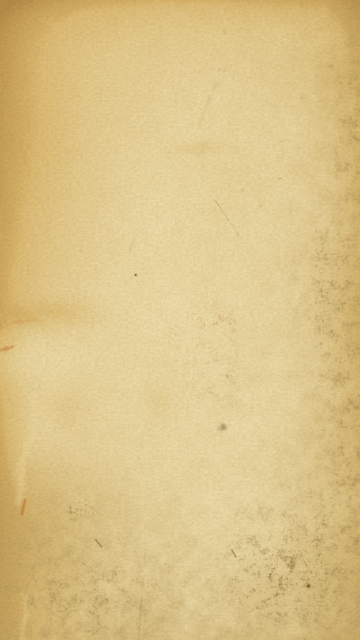
A Shadertoy shader for this texture:

```glsl
// Aged parchment: cream sheet with browned edges, water stains, speckles and creases.
#define CREAM vec3(0.908, 0.842, 0.645)
#define GOLD vec3(0.835, 0.695, 0.405)
#define BROWN vec3(0.660, 0.495, 0.235)
#define DULL vec3(0.755, 0.650, 0.410)
#define DUST vec3(0.430, 0.330, 0.150)
#define RUST vec3(0.720, 0.390, 0.120)
#define PALE vec3(0.915, 0.835, 0.610)
#define GRAIN 0.055
#define MOTTLE 0.13
#define DOTS 30

vec2 hash2(vec2 p) {
    vec3 h = fract(p.xyx * vec3(0.1031, 0.1030, 0.0973));
    h += dot(h, h.yzx + 33.33);
    return fract((h.xx + h.yz) * h.zy);
}

float corner(vec2 cell, vec2 offset) {
    return dot(hash2(cell) * 2.0 - 1.0, offset);
}

float gradientNoise(vec2 p) {
    vec2 i = floor(p), f = fract(p);
    vec2 w = f * f * f * (f * (f * 6.0 - 15.0) + 10.0);
    vec2 e = vec2(1.0, 0.0);
    return mix(mix(corner(i, f), corner(i + e, f - e), w.x),
               mix(corner(i + e.yx, f - e.yx), corner(i + 1.0, f - 1.0), w.x), w.y);
}

float fbm(vec2 p) {
    float sum = 0.0, amp = 1.0;
    for (int i = 0; i < 5; i++) {
        sum += amp * gradientNoise(p);
        p = mat2(1.6, 1.2, -1.2, 1.6) * p + 7.3;
        amp *= 0.6;
    }
    return sum;
}

// Soft elliptical patch, 1 at its centre
float blot(vec2 p, vec2 centre, vec2 size) {
    vec2 d = (p - centre) / size;
    return exp(-dot(d, d));
}

// Smooth line from a to b
float stroke(vec2 p, vec2 a, vec2 b, float width) {
    vec2 ab = b - a;
    float t = clamp(dot(p - a, ab) / dot(ab, ab), 0.0, 1.0);
    float d = length(p - a - ab * t) / width;
    return exp(-d * d);
}

void mainImage(out vec4 fragColor, in vec2 fragCoord) {
    vec2 p = fragCoord / iResolution.x;
    float top = iResolution.y / iResolution.x - p.y;
    float cloud = fbm(p * 4.0);
    float fine = fbm(p * 24.0 + 40.0);
    vec2 q = p + 0.03 * vec2(cloud, fbm(p * 5.0 + 21.0)) + 0.008 * fine;

    // Browning that creeps in from the four sides
    float age = 1.0 * exp(-max(q.x, 0.0) / 0.14) + 0.85 * exp(-max(1.0 - q.x, 0.0) / 0.10)
              + 0.55 * exp(-top / 0.06) + 0.36 * exp(-top / 0.40) + 0.30 * exp(-p.y / 0.16);
    age += 0.35 * blot(q, vec2(0.08, 0.28), vec2(0.22, 0.25));
    age += 0.25 * blot(q, vec2(0.12, 1.38), vec2(0.18, 0.32));

    // Water stains
    age += 0.38 * blot(q, vec2(0.15, 0.90), vec2(0.11, 0.045));
    age += 0.28 * blot(q, vec2(0.17, 0.64), vec2(0.05));
    age += 0.20 * blot(q, vec2(0.44, 0.655), vec2(0.05));
    age += 0.25 * blot(q, vec2(0.55, 1.37), vec2(0.08, 0.016));
    age += MOTTLE * cloud + 0.08 * fine;

    // Bleached patch at the left
    float bleach = blot(q, vec2(0.11, 0.78), vec2(0.14, 0.07))
                 + 0.8 * blot(q, vec2(0.12, 0.60), vec2(0.09, 0.13));
    age = max(age * (1.0 - 0.7 * min(bleach, 1.0)), 0.0);
    vec3 col = mix(CREAM, GOLD, min(age, 1.0));
    col = mix(col, BROWN, clamp(age - 0.85, 0.0, 0.8));

    // Grey-brown soiling along the foot and the right side
    float soil = 0.55 * exp(-p.y / 0.25) + 0.5 * exp(-(1.0 - p.x) / 0.14)
               + 0.35 * blot(q, vec2(0.10, 0.25), vec2(0.22, 0.22));
    col = mix(col, DULL, clamp(soil * (0.75 + 0.5 * cloud + 0.5 * fine), 0.0, 0.8));

    // Dirt speckles gathered in worn zones
    float zone = blot(q, vec2(0.80, 0.20), vec2(0.15, 0.16))
               + blot(q, vec2(0.22, 0.366), vec2(0.045, 0.035))
               + 0.55 * blot(q, vec2(0.25, 0.13), vec2(0.22, 0.13))
               + 0.5 * blot(q, vec2(0.91, 0.98), vec2(0.07, 0.18))
               + 0.5 * blot(q, vec2(1.0, 0.60), vec2(0.10, 0.40))
               + 0.5 * blot(q, vec2(1.0, 1.40), vec2(0.07, 0.22))
               + 0.3 * blot(q, vec2(0.60, 0.72), vec2(0.09));
    float speck = 0.8 * gradientNoise(p * 145.0) + 0.6 * gradientNoise(p * 70.0) + 0.7 * fine;
    col = mix(col, DUST, 0.6 * min(zone, 1.0) * smoothstep(0.0, 1.0, speck + 0.1));

    // Rust-coloured foxing
    float fox = 0.8 * blot(q, vec2(0.57, 0.87), vec2(0.11, 0.06)) * smoothstep(0.1, 0.9, speck);
    fox += 0.7 * blot(q, vec2(0.606, 0.90), vec2(0.013, 0.020)) * smoothstep(-0.5, 0.4, speck);
    fox += stroke(q, vec2(0.0, 0.812), vec2(0.025, 0.815), 0.005);
    fox += 0.5 * stroke(q, vec2(0.0, 0.87), vec2(0.10, 0.885), 0.007) * smoothstep(-0.3, 0.4, fine);
    fox += 1.2 * stroke(p, vec2(0.069, 0.387), vec2(0.061, 0.350), 0.004);
    col = mix(col, RUST, 0.45 * min(fox, 1.5));

    // Pale and dark creases, worn away in places
    float light = stroke(q, vec2(0.09, 0.68), vec2(0.06, 0.38), 0.012)
                + 0.7 * stroke(q, vec2(0.06, 0.11), vec2(0.055, 0.01), 0.008);
    col = mix(col, PALE, 0.4 * min(light, 1.0));
    float crease = 0.6 * stroke(p, vec2(0.597, 1.222), vec2(0.664, 1.123), 0.0018)
                 + 0.18 * stroke(q, vec2(0.544, 1.419), vec2(0.632, 1.604), 0.005)
                 + 0.15 * stroke(q, vec2(0.34, 0.968), vec2(0.37, 1.118), 0.004)
                 + 0.25 * stroke(p, vec2(0.385, 0.0), vec2(0.405, 0.27), 0.0025);
    crease *= smoothstep(-0.5, 0.5, fine);
    crease += stroke(p, vec2(0.644, 0.25), vec2(0.655, 0.231), 0.0025);
    crease += stroke(p, vec2(0.266, 0.278), vec2(0.282, 0.259), 0.0025);

    // Ink-like spots, then faint scattered ones
    crease += 2.0 * blot(p, vec2(0.377, 1.014), vec2(0.003)) + blot(q, vec2(0.616, 0.588), vec2(0.007))
            + 2.0 * blot(p, vec2(0.857, 0.150), vec2(0.005));
    for (int i = 0; i < DOTS; i++) {
        vec2 r = hash2(vec2(float(i) * 3.7, 11.0));
        crease += 0.5 * r.x * blot(q, r * vec2(1.0, 1.7), vec2(0.002 + 0.003 * r.y));
    }
    col = mix(col, DUST, min(0.5 * crease, 0.95));

    // Fibre grain
    float fibre = gradientNoise(p * vec2(95.0, 140.0)) + 0.8 * gradientNoise(p * 210.0);
    fragColor = vec4(col * (1.0 + GRAIN * fibre), 1.0);
}
```
